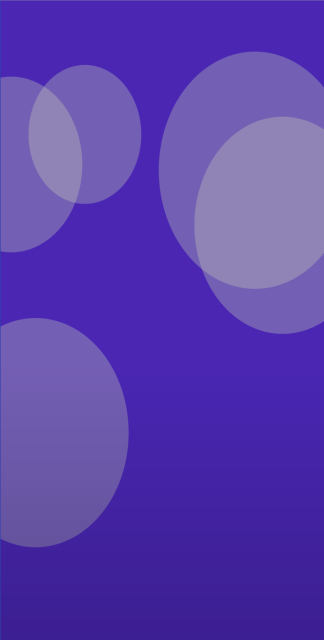
Write a Shadertoy shader that draws this background.

```glsl
// Translucent pale ovals over a violet field that darkens toward the bottom.

#define VIOLET     vec3(0.290, 0.150, 0.702)
#define VEIL       vec3(0.775, 0.810, 0.715)
#define VEIL_ALPHA 0.335
#define OVAL_RATIO 0.624
#define SHADE_TOP  0.43
#define SHADE_MAX  0.19
#define RIM_LEFT   vec3(0.18, 0.26, 0.68)
#define RIM_TOP    vec3(0.45, 0.40, 0.70)
#define RIM_WIDTH  0.0025

const int OVAL_COUNT = 5;

// Centre x, centre y and horizontal radius, as fractions of the canvas
const vec3 OVALS[OVAL_COUNT] = vec3[](
    vec3(0.034, 0.743, 0.220),
    vec3(0.262, 0.790, 0.174),
    vec3(0.787, 0.734, 0.297),
    vec3(0.872, 0.648, 0.272),
    vec3(0.110, 0.324, 0.287)
);

// Approximate signed distance to an ellipse
float ellipseDistance(vec2 p, vec2 radii) {
    float k = length(p / radii);
    float slope = length(p / (radii * radii));
    return k * (k - 1.0) / max(slope, 1e-4);
}

// Antialiased coverage of the inside of a shape
float coverage(float dist, float pixel) {
    return 1.0 - smoothstep(-0.75 * pixel, 0.75 * pixel, dist);
}

void mainImage(out vec4 fragColor, in vec2 fragCoord) {
    vec2 uv = fragCoord / iResolution.xy;
    vec2 canvas = vec2(1.0, iResolution.y / iResolution.x);
    float pixel = 1.0 / iResolution.x;

    // Layered ovals
    vec3 color = VIOLET;
    for (int i = 0; i < OVAL_COUNT; i++) {
        vec3 oval = OVALS[i];
        vec2 radii = oval.z * vec2(1.0, OVAL_RATIO) * canvas;
        float dist = ellipseDistance((uv - oval.xy) * canvas, radii);
        color = mix(color, VEIL, VEIL_ALPHA * coverage(dist, pixel));
    }

    // Shade rising from the bottom
    float shade = clamp(1.0 - uv.y / SHADE_TOP, 0.0, 1.0);
    color *= 1.0 - SHADE_MAX * shade;

    // Thin rims on the left and top edges
    float left = coverage(uv.x - RIM_WIDTH, pixel);
    float top = coverage((1.0 - uv.y) * canvas.y - RIM_WIDTH, pixel);
    color = mix(color, RIM_LEFT, 0.7 * left);
    color = mix(color, RIM_TOP, 0.7 * top);

    fragColor = vec4(color, 1.0);
}
```
